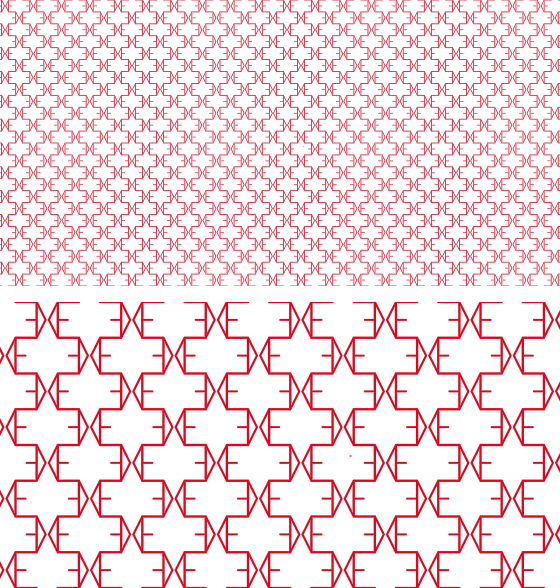
Top: the whole. Bottom: its middle third, enlarged.
This pattern is drawn by a Shadertoy shader. Its source:

```glsl
// Lattice of thin red lines on white: staggered rows of cross-shaped outlines
// with paired chevrons between them and short ticks pointing inward.
// Each cell is mirrored into one quadrant and drawn with segment distances.

const float PERIOD = 2.365;   // horizontal repeat, in row heights
const float ROWS = 24.0;

float segmentDistance(vec2 p, vec2 a, vec2 b) {
    vec2 ab = b - a;
    float t = clamp(dot(p - a, ab) / dot(ab, ab), 0.0, 1.0);
    return length(p - a - ab * t);
}

// Share of a pixel covered by a line of the given width
float lineCoverage(float dist, float width, float pixel) {
    return clamp(min(width, 0.5 * (width + pixel) - dist) / pixel, 0.0, 1.0);
}

float latticeInk(vec2 p, float pixel) {
    // Every second row shifts by half a repeat
    float row = floor(p.y);
    float x = p.x - 0.43 - 0.5 * PERIOD * mod(row, 2.0);
    x = mod(x + 0.5 * PERIOD, PERIOD) - 0.5 * PERIOD;
    vec2 q = abs(vec2(x, fract(p.y) - 0.5));

    float side = PERIOD / 8.0;
    vec2 corner = vec2(side, 0.5);

    // Cross outline: upright and connecting ledge
    float outline = min(segmentDistance(q, vec2(side, 0.0), corner),
                        segmentDistance(q, corner, vec2(3.0 * side, 0.5)));
    float chevron = segmentDistance(q, vec2(0.045, 0.0), corner);
    float tick = segmentDistance(q, vec2(side, 0.0), vec2(side + 0.28, 0.0));

    float ink = lineCoverage(outline, 0.066, pixel);
    ink = max(ink, lineCoverage(chevron, 0.06, pixel));
    return max(ink, lineCoverage(tick, 0.055, pixel));
}

void mainImage(out vec4 fragColor, in vec2 fragCoord) {
    // Row units, counted downward from the top edge
    float pixel = ROWS / iResolution.y;
    vec2 p = vec2(fragCoord.x, iResolution.y - fragCoord.y) * pixel;

    vec3 color = mix(vec3(1.0), vec3(0.85, 0.04, 0.12), latticeInk(p, pixel));

    // One stray fleck inside a cell
    float fleck = lineCoverage(length(p - vec2(25.47, 12.31)), 0.06, pixel);
    color = mix(color, vec3(0.6, 0.3, 0.4), 0.7 * fleck);

    fragColor = vec4(color, 1.0);
}
```
